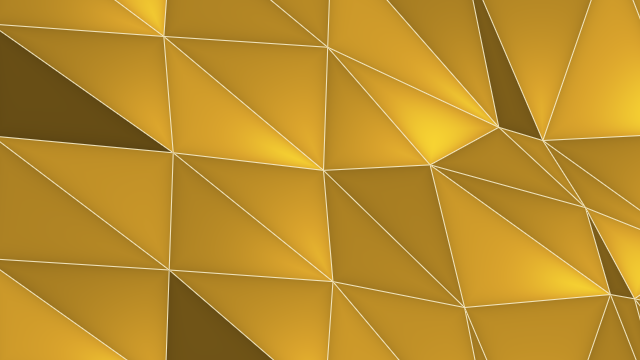
A Shadertoy shader for this background:

```glsl
// Golden low-poly wall: a bent lattice of vertices is split into triangular facets.
// Each facet has its own tone and a soft glow towards one corner of its cell;
// pale hairlines with a faint shadow trace the edges. Units: canvas heights.

const float LINE_HALF_WIDTH = 0.0015;
const float SHADOW_WIDTH = 0.018;
const float GLOW_RADIUS = 0.27;
const float BASE_TONE = 0.72;
const vec3 LINE_COLOUR = vec3(0.97, 0.93, 0.79);

// Lattice vertex: columns narrow to the right, where layered sines disturb them.
vec2 vertexAt(vec2 id) {
    vec2 regular = vec2(0.47 + 0.47 * id.x - 0.03 * id.x * id.x,
                        0.25 + 0.325 * id.y - 0.04 * id.x);
    vec2 wave = sin(2.1 * id.y + vec2(4.04, 0.7) * id.x + vec2(1.34, -1.2));
    vec2 bend = vec2(0.11, 0.13) * wave - vec2(0.0, 0.05);
    vec2 ripple = 0.015 * sin(vec2(2.3, 3.1) * id.y + vec2(1.7, 2.6) * id.x);
    return regular + mix(ripple, bend, smoothstep(1.0, 2.0, id.x));
}

float segmentDistance(vec2 p, vec2 a, vec2 b) {
    vec2 ap = p - a, ab = b - a;
    return length(ap - ab * clamp(dot(ap, ab) / dot(ab, ab), 0.0, 1.0));
}

float sideOf(vec2 p, vec2 a, vec2 b) {
    vec2 ap = p - a, ab = b - a;
    return ab.x * ap.y - ab.y * ap.x;
}

// True inside a counter-clockwise triangle.
bool insideTriangle(vec2 p, vec2 a, vec2 b, vec2 c) {
    return min(sideOf(p, a, b), min(sideOf(p, b, c), sideOf(p, c, a))) >= 0.0;
}

// Brightness of a facet; cells cycle through seven kinds, one of them dark.
float facetTone(vec2 p, vec2 id, vec2 glowCorner, bool isLower) {
    float kind = mod(2.0 * id.x + id.y, 7.0);
    if (isLower && kind > 5.5) {
        return 0.43 + 0.03 * id.x + 0.05 * (p.y - glowCorner.y);
    }
    float tilt = isLower ? 0.08 * cos(2.1 * (kind - 4.0))
                         : 0.05 * sin(5.0 * id.x + 3.0 * id.y) - 0.02;
    float strength = 0.05 + 0.34 * max(0.0, cos(2.1 * kind - 1.0));
    vec2 offset = (p - glowCorner) / GLOW_RADIUS;
    return BASE_TONE + tilt + strength * exp(-dot(offset, offset));
}

// Brown to gold, turning yellow in the highlights.
vec3 goldRamp(float tone) {
    float yellow = smoothstep(0.84, 1.02, tone);
    return min(tone, 0.98) * vec3(1.0, 0.75 + 0.13 * yellow, 0.203);
}

void mainImage(out vec4 fragColor, in vec2 fragCoord) {
    float pixel = 1.0 / iResolution.y;
    vec2 p = fragCoord * pixel;
    float tone = BASE_TONE;
    float edge = 1.0;

    // Find the facet under the point and the nearest edge.
    for (int row = -1; row <= 2; row++) {
        for (int column = -1; column <= 4; column++) {
            vec2 id = vec2(column, row);
            vec2 lowerLeft = vertexAt(id);
            vec2 lowerRight = vertexAt(id + vec2(1.0, 0.0));
            vec2 upperLeft = vertexAt(id + vec2(0.0, 1.0));
            vec2 upperRight = vertexAt(id + vec2(1.0, 1.0));

            if (insideTriangle(p, lowerLeft, lowerRight, upperLeft)) {
                tone = facetTone(p, id, lowerRight, true);
            } else if (insideTriangle(p, lowerRight, upperRight, upperLeft)) {
                tone = facetTone(p, id, lowerRight, false);
            }
            edge = min(edge, segmentDistance(p, lowerLeft, lowerRight));
            edge = min(edge, segmentDistance(p, lowerLeft, upperLeft));
            edge = min(edge, segmentDistance(p, upperLeft, lowerRight));
        }
    }

    // Edge shadow, then the hairline on top.
    tone *= 1.0 - 0.11 * exp(-edge / SHADOW_WIDTH);
    float line = clamp(0.5 + (LINE_HALF_WIDTH - edge) / pixel, 0.0, 1.0);
    fragColor = vec4(mix(goldRamp(tone), LINE_COLOUR, 0.9 * line), 1.0);
}
```
